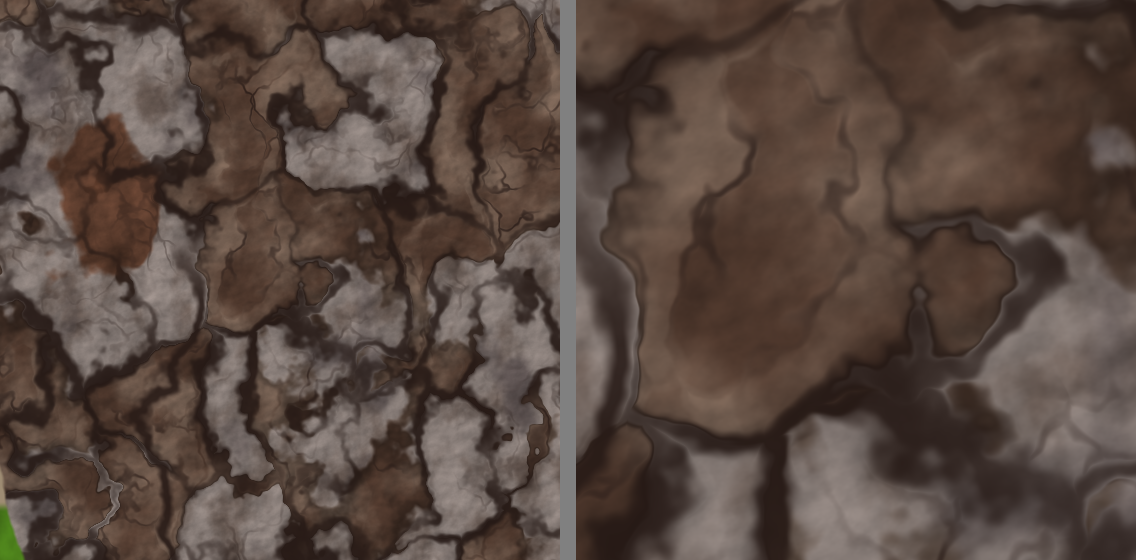
Left, the full canvas; right, a detail of the centre.
Write a three.js fragment shader that draws this texture.

```glsl
// Weathered tree bark: grey flaking plates over brown underbark, split by dark cracks.
varying vec2 vUv;

vec2 hash2(vec2 c) {
  c = vec2(dot(c, vec2(127.1, 311.7)), dot(c, vec2(269.5, 183.3)));
  return fract(sin(c) * 43758.5);
}

float gradientNoise(vec2 p) {
  vec2 i = floor(p), f = fract(p);
  vec2 u = f * f * f * (f * (f * 6.0 - 15.0) + 10.0);
  vec2 e = vec2(0.0, 1.0);
  float a = dot(hash2(i) * 2.0 - 1.0, f);
  float b = dot(hash2(i + e.yx) * 2.0 - 1.0, f - e.yx);
  float c = dot(hash2(i + e.xy) * 2.0 - 1.0, f - e.xy);
  float d = dot(hash2(i + e.yy) * 2.0 - 1.0, f - e.yy);
  return mix(mix(a, b, u.x), mix(c, d, u.x), u.y);
}

float fbm(vec2 p) {
  float sum = 0.0, amp = 0.6;
  for (int i = 0; i < 5; i++) {
    sum += amp * gradientNoise(p);
    p = mat2(1.6, 1.2, -1.2, 1.6) * p + 7.3;
    amp *= 0.5;
  }
  return sum;
}

// Voronoi cells: x = distance to the nearest border, y = random value of the cell
vec2 plates(vec2 p) {
  vec2 cell = floor(p), f = fract(p), nearest = vec2(0.0), id = vec2(0.0);
  float best = 8.0, border = 8.0;
  for (int y = -1; y <= 1; y++)
    for (int x = -1; x <= 1; x++) {
      vec2 g = vec2(float(x), float(y));
      vec2 r = g + hash2(cell + g) - f;
      if (dot(r, r) < best) { best = dot(r, r); nearest = r; id = cell + g; }
    }
  for (int y = -2; y <= 2; y++)
    for (int x = -2; x <= 2; x++) {
      vec2 g = vec2(float(x), float(y));
      vec2 r = g + hash2(cell + g) - f;
      vec2 d = r - nearest;
      if (dot(d, d) > 0.0001) border = min(border, dot(0.5 * (r + nearest), normalize(d)));
    }
  return vec2(border, hash2(id + 5.0).x);
}

// Fine surface height, stretched along a slight diagonal
float grain(vec2 p) {
  return fbm(mat2(0.9, -0.4, 0.4, 0.9) * p * vec2(22.0, 30.0));
}

void main() {
  vec2 uv = vUv;
  vec2 warp = vec2(fbm(uv * 5.0), fbm(uv * 5.0 + 17.0));
  vec2 p = uv + 0.28 * warp;
  vec2 plate = plates(p * vec2(5.6, 4.6) + 3.0);
  vec2 chip = plates(p * vec2(12.0, 10.0) + warp);
  float plateTone = (plate.y - 0.5) * smoothstep(0.0, 0.1, plate.x);
  float chipTone = (chip.y - 0.5) * smoothstep(0.0, 0.15, chip.x);
  float mottle = fbm(uv * vec2(13.0, 10.0) + 41.0);

  // Brown underbark, tinted chip by chip
  float brownTone = fbm(uv * 8.0 + 9.0) + 0.35 * chipTone + 0.3 * mottle;
  vec3 brown = mix(vec3(0.31, 0.22, 0.175), vec3(0.47, 0.385, 0.33), smoothstep(-0.28, 0.32, brownTone));

  // Grey outer flakes with cool stains
  vec3 grey = mix(vec3(0.43, 0.37, 0.34), vec3(0.56, 0.515, 0.495), smoothstep(-0.28, 0.1, mottle));
  float left = 1.0 - smoothstep(0.0, 0.4, uv.x);
  float stain = smoothstep(0.08, 0.35, fbm(uv * 7.0 + 30.0) + 0.1 * left);
  grey = mix(grey, vec3(0.31, 0.27, 0.27), 0.75 * stain);

  float cover = 0.9 * plateTone + 1.1 * fbm(uv * 5.5 + 23.0) + 0.2 * left - 0.02;
  float flake = smoothstep(-0.03, 0.05, cover);
  vec3 color = mix(brown, grey, flake);
  float rim = smoothstep(-0.14, -0.02, cover) * (1.0 - flake);
  color *= 1.0 - 0.28 * rim;

  // Bare rusty patch
  float patchEdge = length((uv - vec2(0.17, 0.64)) * vec2(1.0, 0.85)) - 0.115 + 0.22 * warp.y;
  float rust = 1.0 - smoothstep(-0.008, 0.012, patchEdge);
  color = mix(color, vec3(0.35, 0.215, 0.15) * (1.0 + 0.6 * mottle), 0.9 * rust);

  // Relief lit from the upper left
  float relief = grain(uv) - grain(uv + vec2(0.006, -0.006));
  color *= 1.0 + 0.38 * relief + 0.22 * mottle;

  // Cracks of uneven width, thin ones between chips
  float split = fbm(uv * 4.5 + 60.0);
  float width = max(0.0, 0.05 + 0.2 * split);
  float strength = 0.4 + 0.6 * smoothstep(-0.2, 0.12, split);
  float crack = strength * (1.0 - smoothstep(width * 0.4, width + 0.06, plate.x));
  float chipCrack = 1.0 - smoothstep(0.01, 0.11, chip.x);
  chipCrack *= smoothstep(-0.1, 0.25, fbm(uv * 6.0 + 80.0)) * mix(0.85, 0.35, flake);
  float furrowX = abs(uv.x - 0.3 + 0.2 * warp.x + 0.03 * sin(uv.y * 9.0));
  float furrow = (1.0 - smoothstep(0.004, 0.026, furrowX)) * (1.0 - smoothstep(0.45, 0.62, uv.y));
  color *= 1.0 - 0.32 * strength * exp(-7.0 * plate.x);
  float dark = max(max(crack, chipCrack), furrow);
  color = mix(color, vec3(0.15, 0.1, 0.085), 0.88 * dark);

  // Grass and pale ground beyond the trunk
  float trunkEdge = 0.045 - 0.29 * uv.y + 0.03 * warp.x;
  float outside = 1.0 - smoothstep(-0.004, 0.004, uv.x - trunkEdge);
  vec3 grass = vec3(0.28, 0.47, 0.1) * (1.0 + 0.7 * mottle);
  vec3 ground = mix(grass, vec3(0.62, 0.55, 0.45), smoothstep(0.085, 0.105, uv.y));
  gl_FragColor = vec4(mix(color, ground, outside), 1.0);
}
```
